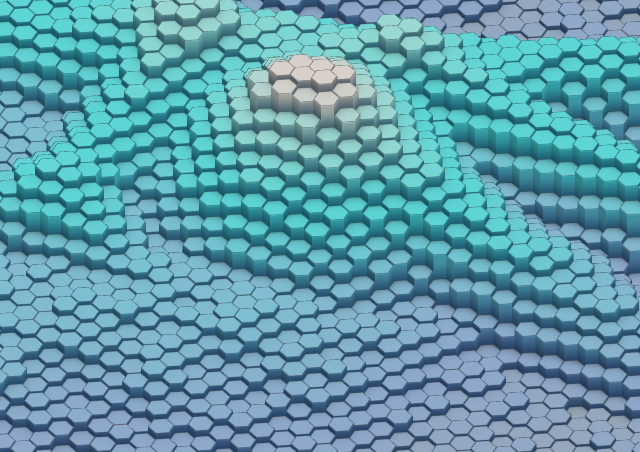
A Shadertoy shader for this background:

```glsl
#define CELL 0.051
#define TILT 0.62
#define ANGLE -0.42
#define CEILING 0.37
#define JITTER 0.014
#define STEPS 26
#define SAMPLES 2

float hash(vec2 p) {
    return fract(sin(dot(floor(p * 900.0 + 0.5), vec2(12.99, 78.23))) * 4375.85);
}

// Crest between two points; z holds the height at each end
float ridge(vec2 p, vec3 a, vec3 b, float width) {
    vec2 ab = b.xy - a.xy;
    float t = clamp(dot(p - a.xy, ab) / dot(ab, ab), 0.0, 1.0);
    vec2 d = (p - a.xy - ab * t) * vec2(1.0, 1.3) / width;
    float fall = max(1.0 - 0.25 * dot(d, d), 0.0);
    fall *= fall;
    float h = mix(a.z, b.z, t) * fall * fall;
    float cube = h * h * h;
    return cube * cube;
}

// Column height from its foot position on the canvas
float terrain(vec2 p) {
    vec3 saddle = vec3(0.88, 0.67, 0.222);
    vec3 backHill = vec3(0.42, 0.72, 0.24);
    vec3 leftKnee = vec3(0.13, 0.42, 0.18);
    float sum = ridge(p, vec3(0.64, 0.515, 0.31), vec3(0.74, 0.50, 0.30), 0.16);
    sum += ridge(p, vec3(0.64, 0.51, 0.275), vec3(0.72, 0.50, 0.275), 0.38);
    sum += ridge(p, vec3(0.74, 0.50, 0.27), vec3(1.42, 0.18, 0.10), 0.17);
    sum += ridge(p, saddle, vec3(1.42, 0.44, 0.19), 0.14);
    sum += ridge(p, saddle, vec3(1.42, 0.69, 0.19), 0.15);
    sum += ridge(p, backHill, saddle, 0.16);
    sum += ridge(p, vec3(-0.05, 0.80, 0.19), backHill, 0.25);
    sum += ridge(p, leftKnee, backHill, 0.19);
    sum += ridge(p, vec3(-0.05, 0.40, 0.16), leftKnee, 0.17);
    sum += ridge(p, leftKnee, vec3(0.38, 0.25, 0.12), 0.17);
    sum += ridge(p, vec3(-0.05, 0.05, 0.09), vec3(0.38, 0.27, 0.11), 0.10);
    float east = smoothstep(0.55, 1.4, p.x);
    float ground = 0.062 - 0.055 * east + 0.32 * min(p.y, 0.18) * (1.0 - 0.8 * east);
    ground -= 0.07 * smoothstep(0.6, 0.85, p.y) * (1.0 - east);
    ground += 0.07 * smoothstep(0.88, 1.02, p.y) * (1.0 - east);
    float ripple = 0.007 * sin(p.x * 17.0 + 2.0 * sin(p.y * 13.0)) * sin(p.y * 23.0);
    return max(pow(sum + 1e-9, 1.0 / 6.0), ground) + ripple + JITTER * (hash(p) - 0.5);
}

vec3 palette(float h) {
    vec3 c = mix(vec3(0.62, 0.64, 0.63), vec3(0.55, 0.65, 0.78), smoothstep(-0.01, 0.05, h));
    c = mix(c, vec3(0.50, 0.72, 0.80), smoothstep(0.05, 0.12, h));
    c = mix(c, vec3(0.36, 0.82, 0.82), smoothstep(0.11, 0.19, h));
    c = mix(c, vec3(0.60, 0.83, 0.81), smoothstep(0.20, 0.27, h));
    return mix(c, vec3(0.83, 0.80, 0.78), smoothstep(0.275, 0.335, h));
}

vec2 hexCenter(vec2 p) {
    vec2 s = CELL * vec2(1.0, 1.7320508);
    vec2 a = floor(p / s + 0.5) * s;
    vec2 b = (floor(p / s) + 0.5) * s;
    return dot(p - a, p - a) < dot(p - b, p - b) ? a : b;
}

// A sixth of a turn, from one cell side to the next
vec2 nextAxis(vec2 n) {
    return vec2(0.5 * n.x - 0.866025 * n.y, 0.866025 * n.x + 0.5 * n.y);
}

vec2 footOf(vec2 center, mat2 turn) {
    return (center * turn) * vec2(1.0, TILT);
}

// Contact shade from the neighbours behind, and the seam round each cap
vec3 shadeTop(vec2 local, vec2 center, float h, mat2 turn, vec2 dir) {
    float shade = 1.0;
    float edge = CELL;
    vec2 n = vec2(1.0, 0.0);
    for (int k = 0; k < 3; k++) {
        vec2 back = dot(n, dir) < 0.0 ? -n : n;
        float offset = dot(local, back);
        float rise = terrain(footOf(center + back * CELL, turn)) - h;
        shade -= 0.28 * smoothstep(0.0, 0.04, rise) * exp((offset / CELL - 0.5) / 0.18);
        edge = min(edge, 0.5 * CELL - abs(offset));
        n = nextAxis(n);
    }
    float seam = smoothstep(0.0, 0.07 * CELL, edge);
    return palette(h) * max(shade, 0.4) * mix(0.6, 1.02, seam);
}

vec3 shadeSide(vec2 normal, float z, float top, float floorHeight) {
    float facing = 0.5 + 0.5 * dot(normal, normalize(vec2(0.55, -0.8)));
    float contact = smoothstep(-0.012, 0.04, z - floorHeight);
    vec3 tint = mix(vec3(0.52, 0.64, 0.72), vec3(0.54, 0.73, 0.76), smoothstep(0.07, 0.17, top));
    tint = mix(tint, vec3(0.77), smoothstep(0.22, 0.31, top));
    vec3 depth = mix(vec3(0.46, 0.54, 0.64), vec3(1.0), contact);
    float rim = 1.0 + 0.12 * smoothstep(0.004, 0.0, top - z);
    return palette(mix(top, z, 0.6)) * tint * depth * mix(0.68, 1.06, facing) * rim;
}

// Walk the hexagonal cells from front to back
vec3 columns(vec2 p) {
    float ca = cos(ANGLE), sa = sin(ANGLE);
    mat2 turn = mat2(ca, -sa, sa, ca);
    vec2 dir = turn * vec2(0.0, 1.0);
    float z = CEILING;
    vec2 pos = turn * vec2(p.x, (p.y - z) / TILT);
    vec2 center = hexCenter(pos), normal = -dir;
    float before = 0.0;
    for (int i = 0; i < STEPS; i++) {
        float h = terrain(footOf(center, turn));
        if (z < h) return shadeSide(normal * turn, z, h, before);
        float reach = 10.0;
        vec2 exitAxis = dir, n = vec2(1.0, 0.0);
        for (int k = 0; k < 3; k++) {
            vec2 ahead = dot(n, dir) < 0.0 ? -n : n;
            float d = (0.5 * CELL - dot(ahead, pos - center)) / max(dot(ahead, dir), 0.0001);
            if (d < reach) { reach = d; exitAxis = ahead; }
            n = nextAxis(n);
        }
        float zExit = z - reach * TILT;
        if (zExit < h) return shadeTop(pos + dir * (z - h) / TILT - center, center, h, turn, dir);
        pos += dir * reach;
        z = zExit;
        center += exitAxis * CELL;
        normal = -exitAxis;
        before = h;
    }
    return palette(0.0) * 0.5;
}

void mainImage(out vec4 fragColor, in vec2 fragCoord) {
    vec3 color = vec3(0.0);
    for (int k = 0; k < SAMPLES; k++) {
        vec2 offset = vec2(0.25, 0.2) * (2.0 * float(k) - 1.0);
        color += columns((fragCoord + offset) / iResolution.y);
    }
    fragColor = vec4(color / float(SAMPLES), 1.0);
}
```
